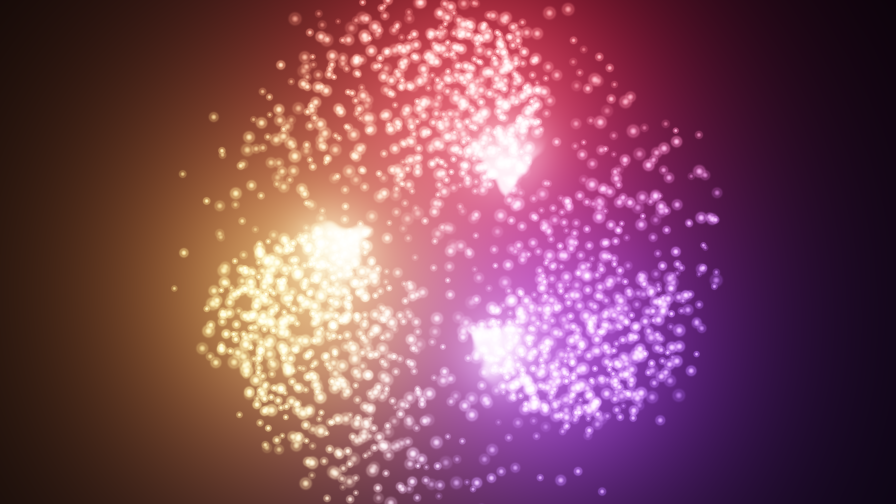
This background is drawn by a WebGL 2 fragment shader. Its source:

```glsl
#version 300 es
precision highp float;

uniform vec2 u_resolution;
out vec4 fragColor;

const float TAU = 6.2831853;

float hash(vec2 p) {
  return fract(sin(dot(p, vec2(127.1, 311.7))) * 43758.5453);
}

vec2 polar(float angle, float radius) {
  return radius * vec2(cos(angle), sin(angle));
}

// Density of one spray at a turn past its emitter
float spray(float turn, float r) {
  float t = max(turn, 0.0);
  float spread = min(t, 1.0);
  float outer = 0.16 + 0.4 * (1.0 - exp(-3.5 * t));
  float inside = smoothstep(0.15 - 0.15 * spread, 0.17 + 0.09 * spread, r);
  float outside = smoothstep(outer - 0.03 - 0.1 * spread, outer + 0.03, r);
  return inside * (1.0 - outside) * exp(-0.5 * t * t);
}

// Three sprays, each overlapping the start of the next
float density(vec2 p) {
  float third = TAU / 3.0;
  float turn = mod(atan(p.y, p.x) - TAU / 8.0 + 0.2, third) - 0.2;
  float r = length(p);
  float strays = 0.07 * (1.0 - smoothstep(0.15, 0.4, r));
  return strays + 0.9 * max(spray(turn, r), spray(turn + third, r));
}

// Bright centre, faint disc and thin rim
float sprite(float d) {
  float rim = exp(-22.0 * (d - 1.0) * (d - 1.0));
  float disc = 1.0 - smoothstep(0.8, 1.1, d);
  return 1.6 * exp(-4.5 * d * d) + 0.22 * rim + 0.15 * disc;
}

float particles(vec2 p) {
  float light = 0.0;
  for (int layer = 0; layer < 4; layer++) {
    float seed = float(layer) * 17.3;
    vec2 grid = p / 0.026 + seed;
    for (int j = -1; j <= 1; j++) {
      for (int i = -1; i <= 1; i++) {
        vec2 cell = floor(grid) + vec2(i, j);
        vec2 jitter = vec2(hash(cell + seed + 3.1), hash(cell + seed + 7.7));
        vec2 center = (cell + jitter - seed) * 0.026;
        float amount = density(center);
        if (hash(cell + seed) < amount) {
          float size = mix(0.005, 0.0115, hash(cell + seed + 11.9));
          float power = mix(0.6, 1.5, amount) * mix(0.4, 1.5, hash(cell + seed + 5.3));
          light += power * sprite(length(p - center) / size);
        }
      }
    }
  }
  return light;
}

void main() {
  vec2 p = (gl_FragCoord.xy - 0.5 * u_resolution) / u_resolution.y;
  vec3 hazeColors[3] = vec3[3](vec3(0.1, 0.0, 0.025), vec3(0.33, 0.19, 0.065), vec3(0.08, 0.03, 0.22));
  vec3 glowColors[3] = vec3[3](vec3(0.85, 0.04, 0.1), vec3(0.75, 0.4, 0.12), vec3(0.3, 0.06, 0.62));
  vec3 sparkColors[3] = vec3[3](vec3(1.0, 0.3, 0.28), vec3(1.0, 0.76, 0.3), vec3(0.48, 0.24, 1.0));
  vec3 color = vec3(0.012, 0.004, 0.012);
  vec3 tint = vec3(0.0);
  float total = 0.0;
  float core = 0.0;

  // Haze, glows, local bloom and white wedges at the emitters
  for (int i = 0; i < 3; i++) {
    float angle = TAU / 8.0 + float(i) * TAU / 3.0;
    vec2 away = p - polar(angle + 0.55, 0.27);
    float d2 = dot(away, away);
    float weight = exp(-12.0 * d2);
    color += hazeColors[i] * exp(-2.2 * d2) + glowColors[i] * exp(-8.0 * d2);
    color += 0.75 * sparkColors[i] * exp(-26.0 * d2);
    tint += sparkColors[i] * weight;
    total += weight;

    vec2 axis = polar(angle + 0.75, 1.0);
    vec2 v = p - polar(angle, 0.162);
    float along = dot(v, axis);
    float across = abs(dot(v, vec2(-axis.y, axis.x)));
    float ripple = 0.008 * sin(95.0 * p.x + 2.0 * float(i)) * sin(83.0 * p.y);
    float wedge = smoothstep(-0.006, 0.016, along * 0.7 - across + ripple + 0.005);
    vec2 cloud = v - 0.085 * axis;
    core += wedge * exp(-pow(length(v) / 0.095, 4.0)) + 0.3 * exp(-170.0 * dot(cloud, cloud));
  }
  tint /= total;

  color += (tint + 0.1) * particles(p) * 1.9;
  color += (tint + 0.35) * core * 3.0;
  fragColor = vec4(1.0 - exp(-color), 1.0);
}
```
